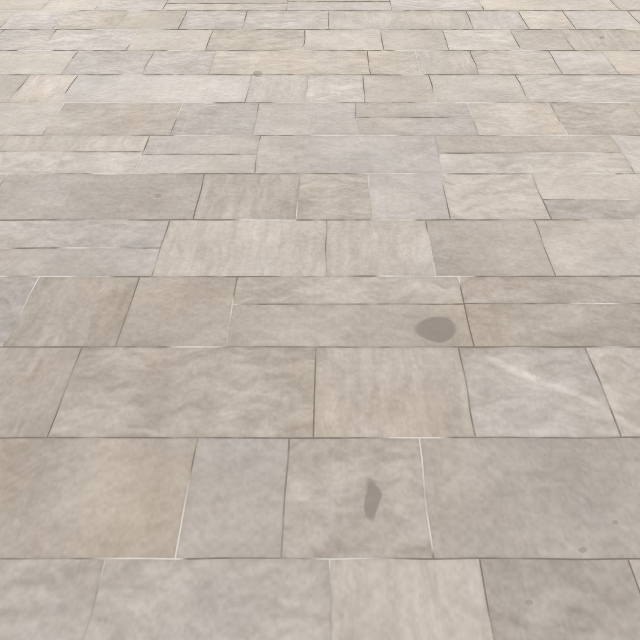
Write a three.js fragment shader that draws this texture.

```glsl
// Worn sandstone paving in irregular courses, receding in perspective.
varying vec2 vUv;

const vec2 VANISHING = vec2(0.52, 1.45);
const float COURSE = 0.126;      // course depth on the ground
const float SLAB = 0.37;         // mean slab width on the ground
const vec3 STONE_NEAR = vec3(0.742, 0.704, 0.666);
const vec3 STONE_FAR = vec3(0.835, 0.800, 0.760);
const vec3 WARM_TINT = vec3(0.010, 0.003, -0.010);
const vec3 COOL_TINT = vec3(-0.010, -0.006, 0.004);
const vec3 JOINT_DARK = vec3(0.50, 0.46, 0.42);
const vec3 JOINT_PALE = vec3(0.89, 0.87, 0.84);
const vec3 STAIN = vec3(0.57, 0.53, 0.50);

float hash(vec2 p) {
  return fract(sin(dot(p, vec2(127.1, 311.7))) * 43758.55);
}

float noise(vec2 p) {
  vec2 i = floor(p), f = fract(p);
  f = f * f * (3.0 - 2.0 * f);
  return mix(mix(hash(i), hash(i + vec2(1, 0)), f.x),
             mix(hash(i + vec2(0, 1)), hash(i + vec2(1, 1)), f.x), f.y);
}

float fbm(vec2 p) {
  float sum = 0.0, amp = 0.53;
  for (int i = 0; i < 4; i++) {
    sum += amp * noise(p);
    p = mat2(1.6, 1.2, -1.2, 1.6) * p + 7.3;
    amp *= 0.5;
  }
  return sum;
}

// Halves the span at cut; returns (low end, high end, which half).
vec3 splitSpan(vec2 span, float at, float cut) {
  return at < cut ? vec3(span.x, cut, 0.0) : vec3(cut, span.y, 1.0);
}

// Slab under a course position: id in xy, distances to its sides in zw.
vec4 slabAt(vec2 p) {
  float row = floor(p.y), y = p.y - row;
  float x = p.x / SLAB + 5.0 * hash(vec2(row, 3.7));
  float i = floor(x);
  if (x < i + 0.4 * hash(vec2(i, row))) i -= 1.0;
  vec3 across = vec3(i + 0.4 * hash(vec2(i, row)),
                     i + 1.0 + 0.4 * hash(vec2(i + 1.0, row)), 0.0);
  vec3 along = vec3(0.0, 1.0, 0.0);
  float kind = hash(vec2(i, row) + 19.3);
  float cut = mix(0.4, 0.6, hash(vec2(i, row) + 5.1));
  if (kind < 0.40) across = splitSpan(across.xy, x, mix(across.x, across.y, cut));
  else if (kind < 0.55) along = splitSpan(along.xy, y, cut);
  return vec4(i + 0.5 * across.z, row + 0.5 * along.z,
              min(x - across.x, across.y - x) * SLAB,
              min(y - along.x, along.y - y));
}

// Soft ragged blob, 1 inside.
float blob(vec2 p, vec2 centre, vec2 radius) {
  float d = length((p - centre) / radius) + 0.7 * (noise(p * 35.0) - 0.5);
  return 1.0 - smoothstep(0.8, 1.05, d);
}

// Weathering and tooling of one slab face, centred near zero.
float surface(vec2 g, vec2 id) {
  float tooling = hash(id + 41.0);
  vec2 local = g + 9.0 * hash(id + 2.0);
  float blotches = fbm(local * vec2(9.0, 15.0)) - 0.5;
  float grain = noise(g * vec2(120.0, 190.0)) + noise(g * 280.0 + 3.0) - 1.0;
  vec2 warped = local + 0.02 * noise(local * 30.0);
  float ripples = fbm(warped * vec2(32.0, 105.0)) - 0.5;
  float chisel = fbm(warped * vec2(110.0, 26.0)) - 0.5;
  float relief = mix(ripples * mix(0.4, 1.0, smoothstep(0.4, 0.8, tooling)),
                     chisel * 0.7, step(tooling, 0.25));
  return 0.11 * blotches + 0.038 * grain + 0.15 * relief;
}

void main() {
  // Project the canvas onto the ground
  float depth = VANISHING.y - vUv.y;
  vec2 course = vec2((vUv.x - VANISHING.x) / depth, 1.0 / (depth * COURSE));
  vec2 ground = course * vec2(1.0, 0.12);
  course += (vec2(noise(ground * 22.0), noise(ground * 17.0 + 40.0)) - 0.5)
          * vec2(0.004, 0.014);
  vec4 slab = slabAt(course);
  vec2 id = slab.xy;

  // Stone colour
  vec3 color = mix(STONE_NEAR, STONE_FAR, smoothstep(0.45, 1.0, vUv.y));
  color += mix(COOL_TINT, WARM_TINT, hash(id + 8.0));
  color += 0.065 * (hash(id + 27.0) - 0.5) + surface(ground, id);
  color += WARM_TINT * 2.0 * (fbm(ground * 8.0 + 60.0) - 0.5);

  // Pale vein, dark patches and small specks
  float vein = abs(vUv.y - 0.447 + 0.41 * (vUv.x - 0.742)
                   - 0.03 * (noise(vUv * 9.0) - 0.5));
  color += 0.06 * (1.0 - smoothstep(0.001, 0.010, vein)) * smoothstep(0.72, 0.78, vUv.x);
  float patches = max(blob(vUv, vec2(0.688, 0.485), vec2(0.036, 0.023)),
                      blob(vUv, vec2(0.580, 0.215), vec2(0.015, 0.036)));
  for (int i = 0; i < 6; i++) {
    vec2 spot = vec2(hash(vec2(i, 1.3)), hash(vec2(i, 6.1)));
    patches = max(patches, 0.6 * blob(vUv, spot, vec2(0.006, 0.004)));
  }
  color = mix(color, STAIN, 0.72 * patches);

  // Joints: mostly dark, here and there faint or filled with pale mortar
  float edge = min(slab.z * depth, slab.w * COURSE * depth * depth);
  float width = mix(0.0014, 0.0024, smoothstep(0.4, 1.4, depth));
  float joint = 1.0 - smoothstep(0.0002, width, edge);
  float pale = smoothstep(0.60, 0.70, noise(ground * 9.0 + 31.0));
  float worn = 0.6 * noise(ground * 14.0) + 0.4 * noise(ground * 60.0);
  float strength = mix(0.15, 0.85, smoothstep(0.25, 0.75, worn));
  color *= 1.0 - 0.025 * (1.0 - smoothstep(0.0, 0.007, edge));
  color = mix(color, mix(JOINT_DARK, JOINT_PALE, pale), joint * strength);

  gl_FragColor = vec4(color, 1.0);
}
```
